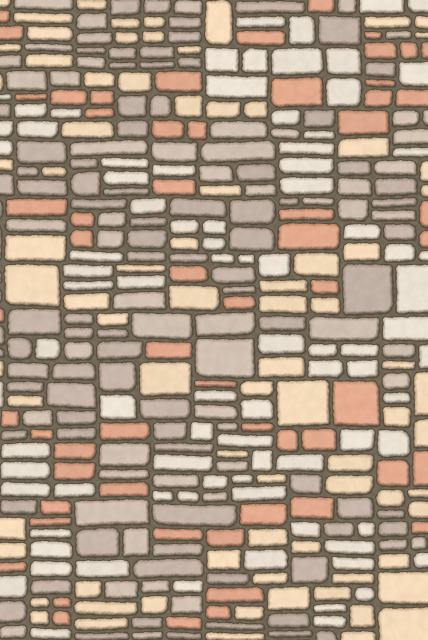
Give the GLSL for this texture, as a WebGL 1 fragment shader.

```glsl
precision highp float;
// Dry-laid rubble wall: irregular pastel stones with bevelled edges in dark mortar.

uniform vec2 u_resolution;

#define BLOCK vec2(0.205, 0.125)  // mean block before splitting, in canvas widths
#define JITTER 0.74               // how far block edges stray
#define BIG_SHARE 0.17            // share of blocks left as large stones
#define GAP 0.0052                // half the mortar width
#define RAGGED 0.0011             // roughness of the stone outline
#define BEVEL 0.0085              // width of the shaded rim
#define MORTAR vec3(0.45, 0.41, 0.345)
#define SHADOW vec3(0.325, 0.295, 0.235)

float hash(vec2 p) {
  vec3 q = fract(p.xyx * 0.1031);
  q += dot(q, q.yzx + 33.33);
  return fract((q.x + q.y) * q.z);
}

// Layered sines, roughly -1 to 1.
float waves(vec2 p) {
  return 0.5 * sin(p.x + 1.3 * sin(p.y * 0.8))
       + 0.3 * sin(p.y * 1.7 + p.x * 0.6 + 2.0)
       + 0.2 * sin(p.x * 2.9 - p.y * 2.3);
}

// Cellular noise: distance to the nearest scattered point.
float cells(vec2 p) {
  vec2 base = floor(p);
  float nearest = 2.0;
  for (int j = -1; j <= 1; j++)
    for (int i = -1; i <= 1; i++) {
      vec2 c = base + vec2(i, j);
      vec2 point = c + vec2(hash(c), hash(c + 71.0));
      nearest = min(nearest, distance(p, point));
    }
  return nearest;
}

float strayEdge(vec2 vertex) {
  return (hash(vertex + 200.0) - 0.5) * JITTER;
}

// Pinwheel tiling of rectangles; finds the one that holds p.
void findBlock(vec2 p, out vec2 lo, out vec2 hi, out vec2 seed) {
  vec2 g = p / BLOCK;
  vec2 base = floor(g);
  lo = base; hi = base + 1.0; seed = base;
  for (int j = -1; j <= 1; j++)
    for (int i = -1; i <= 1; i++) {
      vec2 c = base + vec2(i, j);
      float odd = mod(c.x + c.y, 2.0);
      vec2 a = c + vec2(strayEdge(c + vec2(0.0, 1.0 - odd)), strayEdge(c + vec2(odd, 0.0)));
      vec2 b = c + 1.0 + vec2(strayEdge(c + vec2(1.0, odd)), strayEdge(c + vec2(1.0 - odd, 1.0)));
      if (all(greaterThanEqual(g, a)) && all(lessThan(g, b))) {
        lo = a; hi = b; seed = c;
      }
    }
  lo *= BLOCK;
  hi *= BLOCK;
}

// Cuts a block into stones until each is within its own size limit.
void splitBlock(vec2 p, inout vec2 lo, inout vec2 hi, inout vec2 seed) {
  bool big = hash(seed + 411.0) < BIG_SHARE;
  seed = seed * 17.0 + 300.0;
  for (int k = 0; k < 5; k++) {
    vec2 limit = mix(vec2(0.10, 0.053), vec2(0.21, 0.078),
                     vec2(hash(seed + 5.0), hash(seed + 9.0)));
    if (big) limit = vec2(0.215, 0.135);
    vec2 excess = (hi - lo) / limit;
    if (max(excess.x, excess.y) < 1.0) break;
    vec2 axis = excess.y > excess.x ? vec2(0.0, 1.0) : vec2(1.0, 0.0);
    float cut = dot(mix(lo, hi, mix(0.36, 0.64, hash(seed + 21.0))), axis);
    if (dot(p, axis) > cut) { lo = mix(lo, vec2(cut), axis); seed += vec2(37.0, 3.0); }
    else { hi = mix(hi, vec2(cut), axis); seed += vec2(5.0, 53.0); }
  }
}

vec3 stoneColor(float pick) {
  vec3 c = vec3(0.92, 0.88, 0.825);                           // chalk
  c = mix(c, vec3(0.955, 0.855, 0.725), step(0.25, pick));    // cream
  c = mix(c, vec3(0.825, 0.76, 0.70), step(0.44, pick));      // pale grey
  c = mix(c, vec3(0.765, 0.70, 0.65), step(0.62, pick));      // warm grey
  return mix(c, vec3(0.885, 0.66, 0.55), step(0.80, pick));   // terracotta
}

void main() {
  vec2 p = gl_FragCoord.xy / u_resolution.x;
  float pixel = 1.0 / u_resolution.x;
  vec2 lo, hi, seed;
  vec2 bent = p + 0.0025 * vec2(waves(p.yx * 23.0), waves(p * 19.0 + 4.0));
  findBlock(bent, lo, hi, seed);
  splitBlock(bent, lo, hi, seed);

  // Rounded, slightly tilted outline with ragged edges
  vec2 q = bent - 0.5 * (lo + hi);
  vec2 halfSize = max(0.5 * (hi - lo) - GAP, 0.002);
  q += q.yx * (vec2(hash(seed + 31.0), hash(seed + 47.0)) - 0.5) * 0.05;
  float radius = mix(0.005, 0.023, pow(hash(seed + sign(q) * 7.0), 2.0));
  radius = min(radius, 0.85 * min(halfSize.x, halfSize.y));
  vec2 k = abs(q) - halfSize + radius;
  float d = length(max(k, 0.0)) + min(max(k.x, k.y), 0.0) - radius;
  vec2 grain = p + seed * 0.37;
  d += RAGGED * (waves(grain * 190.0) + 0.7 * waves(grain.yx * 410.0));

  // Stone face: faint blotches and pale veins
  vec3 stone = stoneColor(hash(seed + 83.0)) * (0.98 + 0.04 * hash(seed + 97.0));
  float blotch = cells(grain * 38.0 + waves(grain * 90.0) * 0.3);
  float vein = 1.0 - smoothstep(0.0, 0.06, abs(waves(grain * 48.0) + 0.2 * waves(grain * 170.0)));
  stone += 0.04 * (0.5 - blotch) + 0.022 * vein * smoothstep(0.3, 0.7, blotch);

  // Bevel lit from the upper left
  vec2 normal = sign(q) * normalize(max(k + 0.003, 0.0001));
  float light = dot(normal, vec2(-0.5, 0.85));
  float rim = smoothstep(0.0, BEVEL, -d);
  stone *= mix(vec3(0.74, 0.71, 0.68) + 0.13 * light, vec3(1.0), rim);

  // Mortar darkens against the stones, most on their shaded side
  float reach = 0.0052 - 0.0012 * light;
  vec3 mortar = mix(SHADOW, MORTAR, smoothstep(0.001, reach, d));
  mortar += 0.025 * waves(p * 230.0);

  float cover = smoothstep(0.8 * pixel, -0.8 * pixel, d);
  gl_FragColor = vec4(mix(mortar, stone, cover), 1.0);
}
```
